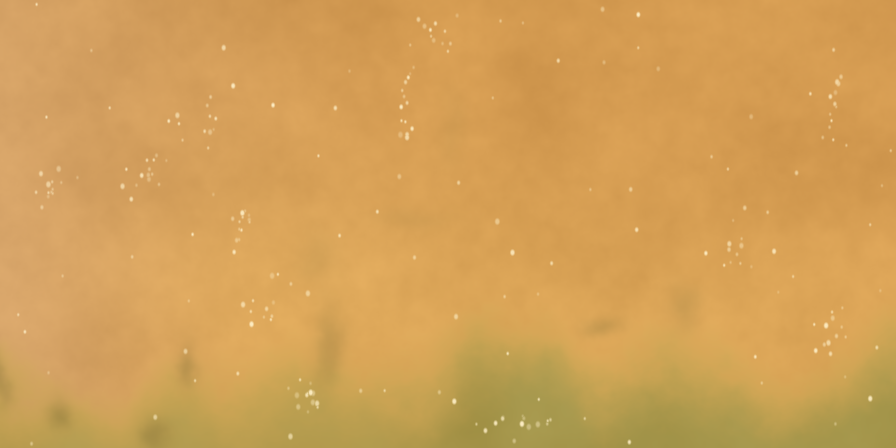
Write a Shadertoy shader that draws this texture.

```glsl
// A weathered amber wash that fades from tan to gold, with a ragged olive
// growth along the bottom. Layered value noise shapes the wash and stains;
// hashed flecks gather in loose clusters and thinly cover the rest.

const vec3 TAN = vec3(0.835, 0.640, 0.415);
const vec3 AMBER = vec3(0.830, 0.605, 0.315);
const vec3 GOLD = vec3(0.870, 0.660, 0.350);
const vec3 MUSTARD = vec3(0.785, 0.645, 0.325);
const vec3 OLIVE = vec3(0.600, 0.560, 0.270);
const vec3 STAIN = vec3(0.520, 0.450, 0.220);
const vec3 CREAM = vec3(1.000, 0.940, 0.780);
const float CLOUD_CONTRAST = 0.085;
const float GRAIN_CONTRAST = 0.035;
const float FLECK_RADIUS = 0.0036;
const float SCATTER_CELLS = 11.0;
const int FLECKS_PER_CLUSTER = 13;

// Height of the olive edge, evenly spaced from left to right
const float EDGE[16] = float[16](
    0.16, 0.12, 0.08, 0.15, 0.12, 0.17, 0.16, 0.17,
    0.28, 0.24, 0.15, 0.21, 0.17, 0.13, 0.18, 0.25);

// Fleck clusters: centre and half extent, in canvas heights
const vec4 CLUSTERS[12] = vec4[12](
    vec4(0.31, 0.60, 0.08, 0.08), vec4(0.44, 0.73, 0.09, 0.09),
    vec4(0.12, 0.58, 0.06, 0.06), vec4(0.60, 0.33, 0.06, 0.08),
    vec4(0.54, 0.49, 0.03, 0.08), vec4(0.905, 0.73, 0.02, 0.15),
    vec4(1.00, 0.93, 0.12, 0.07), vec4(1.65, 0.44, 0.09, 0.10),
    vec4(1.86, 0.28, 0.09, 0.13), vec4(1.17, 0.06, 0.12, 0.03),
    vec4(0.68, 0.12, 0.06, 0.10), vec4(1.86, 0.79, 0.03, 0.11));

// Dark smudges: centre and half extent, in canvas heights
const vec4 SMUDGES[10] = vec4[10](
    vec4(0.70, 0.43, 0.05, 0.07), vec4(0.73, 0.23, 0.035, 0.11),
    vec4(0.14, 0.08, 0.035, 0.05), vec4(0.35, 0.02, 0.04, 0.05),
    vec4(0.00, 0.16, 0.025, 0.07), vec4(0.42, 0.19, 0.03, 0.06),
    vec4(1.52, 0.31, 0.04, 0.06), vec4(1.35, 0.27, 0.05, 0.03),
    vec4(1.00, 0.72, 0.035, 0.10), vec4(0.92, 0.51, 0.10, 0.03));

float hash(vec2 p) {
    vec3 q = fract(vec3(p.xyx) * 0.1031);
    q += dot(q, q.yzx + 33.33);
    return fract((q.x + q.y) * q.z);
}

vec2 hash2(vec2 p) { return vec2(hash(p), hash(p + 47.3)); }

float noise(vec2 p) {
    vec2 i = floor(p), f = fract(p);
    f = f * f * (3.0 - 2.0 * f);
    return mix(mix(hash(i), hash(i + vec2(1, 0)), f.x),
               mix(hash(i + vec2(0, 1)), hash(i + vec2(1, 1)), f.x), f.y);
}

float fbm(vec2 p) {
    float sum = 0.0, amp = 0.5;
    for (int i = 0; i < 5; i++) {
        sum += amp * noise(p);
        p = mat2(1.6, 1.2, -1.2, 1.6) * p + 7.1;
        amp *= 0.5;
    }
    return sum;
}

float edgeHeight(float u) {
    float s = clamp(u, 0.0, 0.9999) * 15.0;
    int i = int(s);
    return mix(EDGE[i], EDGE[i + 1], smoothstep(0.0, 1.0, fract(s)));
}

// One soft speck, slightly taller than wide; the seed sets size and strength
float fleck(vec2 d, vec2 seed) {
    float size = hash(seed + 11.7);
    float r = FLECK_RADIUS * mix(0.55, 1.35, size * size);
    float aa = 1.2 / iResolution.y;
    float cover = 1.0 - smoothstep(r - aa, r + aa, length(d * vec2(1.0, 0.75)));
    return cover * mix(0.3, 0.95, hash(seed + 23.9));
}

float clusteredFlecks(vec2 p) {
    float sum = 0.0;
    for (int c = 0; c < 12; c++) {
        vec4 k = CLUSTERS[c];
        if (any(greaterThan(abs(p - k.xy), k.zw + 0.02))) continue;
        for (int i = 0; i < FLECKS_PER_CLUSTER; i++) {
            vec2 seed = vec2(float(c) * 17.0, float(i) * 5.0) + 3.0;
            vec2 o = hash2(seed) + hash2(seed + 91.0) - 1.0;
            o.x += 0.4 * o.y;  // lean to the upper right
            sum = max(sum, fleck(p - k.xy - o * k.zw, seed));
        }
    }
    return sum;
}

float scatteredFlecks(vec2 p) {
    vec2 cell = floor(p * SCATTER_CELLS);
    vec2 at = (cell + 0.1 + 0.8 * hash2(cell + 5.0)) / SCATTER_CELLS;
    return step(0.62, hash(cell + 71.0)) * fleck(p - at, cell);
}

void mainImage(out vec4 fragColor, in vec2 fragCoord) {
    vec2 uv = fragCoord / iResolution.xy;
    vec2 p = uv * vec2(2.0, 1.0);
    float cloud = fbm(p * 5.0) - 0.48;
    float grain = fbm(p * 32.0 + 19.0) - 0.48;
    vec2 warped = p + 0.07 * vec2(fbm(p * 9.0 + 31.0) - 0.48, fbm(p * 9.0 + 57.0) - 0.48);

    // Amber wash with a golden lower middle
    vec3 col = mix(TAN, AMBER, smoothstep(-0.1, 0.65, uv.x + 0.12 * uv.y));
    float glow = smoothstep(0.95, 0.30, uv.y + 0.25 * uv.x) * smoothstep(0.0, 0.35, uv.x);
    col = mix(col, GOLD, 0.9 * glow);
    col += (cloud * CLOUD_CONTRAST + grain * GRAIN_CONTRAST) * vec3(1.0, 0.95, 0.75);

    // Ragged olive growth, deepest toward the right
    float depth = edgeHeight(uv.x) - uv.y + 0.20 * cloud + 0.05 * grain;
    col = mix(col, MUSTARD, 0.85 * smoothstep(-0.07, 0.08, depth));
    float growth = smoothstep(0.0, 0.20, depth) * mix(0.55, 0.85, smoothstep(0.4, 0.6, uv.x));
    col = mix(col, OLIVE + 0.12 * cloud, growth);

    // Smudges, strongest near the ground
    for (int i = 0; i < 10; i++) {
        vec2 d = (warped - SMUDGES[i].xy) / SMUDGES[i].zw;
        col = mix(col, STAIN, exp(-dot(d, d) * 1.5) * mix(0.42, 0.09, smoothstep(0.05, 0.5, uv.y)));
    }

    // Pale flecks
    col = mix(col, CREAM, max(clusteredFlecks(p), scatteredFlecks(p)));
    fragColor = vec4(clamp(col, 0.0, 1.0), 1.0);
}
```
